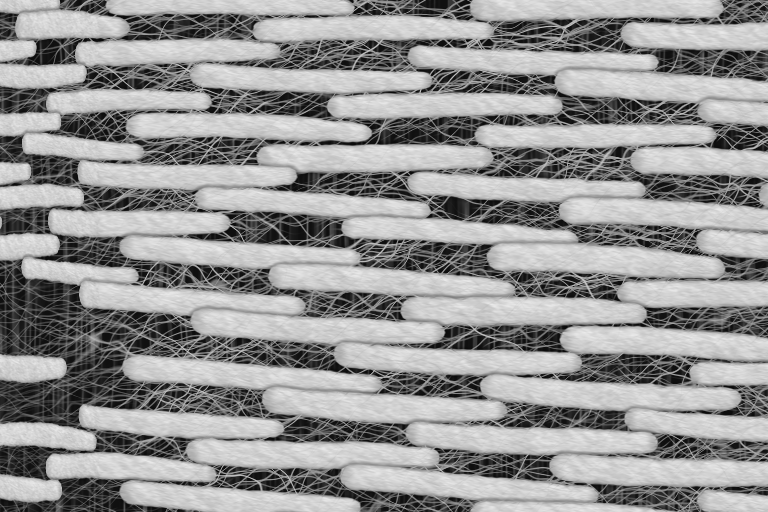
Give the GLSL for this texture, as a Shadertoy shader.

```glsl
#define ROW_PITCH 0.0504
#define REPEAT_LENGTH 0.707
#define ROW_SHIFT 0.283
#define FLOAT_LENGTH 0.475
#define YARN_RADIUS 0.0255
#define FIRST_START 0.938
#define FIRST_HEIGHT 0.018
#define FIBRE_LAYERS 13
#define FIBRE_PITCH 0.028
#define FIBRE_WIDTH 0.0013
#define TIGHT_EDGE 0.195

float hash(vec2 p) {
    vec3 q = fract(vec3(p.xyx) * 0.1031);
    q += dot(q, q.yzx + 33.33);
    return fract((q.x + q.y) * q.z);
}

float noise(vec2 p) {
    vec2 cell = floor(p), f = fract(p);
    f = f * f * (3.0 - 2.0 * f);
    return mix(mix(hash(cell), hash(cell + vec2(1, 0)), f.x),
               mix(hash(cell + vec2(0, 1)), hash(cell + vec2(1, 1)), f.x), f.y);
}

// Dark upright warp threads with thin glints
float warpTone(vec2 p) {
    float x = p.x + 0.012 * noise(p * vec2(9.0, 7.0)) + 0.012 * p.y;
    float strand = noise(vec2(x * 210.0, p.y * 9.0));
    float bundle = 0.5 + 0.5 * noise(vec2(x * 28.0, p.y * 4.0));
    return 0.06 + 0.38 * bundle * pow(strand, 3.0);
}

// Twisted yarn surface: s runs along the yarn, t across it from -1 to 1
float yarnTone(float s, float t, float seed) {
    float roundness = sqrt(max(1.0 - t * t, 0.0));
    float ply = noise(vec2(s * 65.0 - t * 1.8, t * 1.3 + seed * 91.0));
    float strands = noise(vec2(s * 90.0 + t * 3.0, t * 9.0 - s * 70.0 + seed * 57.0));
    float tone = mix(0.56, 0.83, smoothstep(0.0, 0.85, roundness));
    return tone - 0.04 * t + 0.07 * (ply - 0.5) + 0.09 * (strands - 0.5);
}

// Staggered weft floats; returns tone and depth inside the nearest yarn
vec2 drawFloats(vec2 p, float tone, float pixel) {
    float slope = 0.01 + 0.05 * p.y;
    float rowPos = (p.y - slope * (p.x - 1.35) - FIRST_HEIGHT) / ROW_PITCH;
    float along = p.x - 1.5 * max(TIGHT_EDGE - p.x, 0.0);
    float gap = REPEAT_LENGTH - FLOAT_LENGTH;
    float depth = -1.0;
    for (int i = -1; i <= 2; i++) {
        float row = floor(rowPos) + float(i);
        float u = along - FIRST_START - ROW_SHIFT * row + 0.5 * gap;
        float column = floor(u / REPEAT_LENGTH);
        vec2 id = vec2(row, column + 20.0);
        float seed = hash(id + 3.7);
        float s = u - column * REPEAT_LENGTH - 0.5 * gap + 0.04 * (seed - 0.5);
        float len = FLOAT_LENGTH + 0.05 * (hash(id + 11.3) - 0.5);
        float start = FIRST_START + ROW_SHIFT * row + column * REPEAT_LENGTH;

        // Some floats are missing along the tight lower edge
        if (start < 0.0 && p.y > 0.5 && hash(id + 8.1) < 0.4) continue;

        float t = (rowPos - row) * ROW_PITCH + 0.008 * (hash(id + 5.9) - 0.5);
        t += 0.006 * sin(s * 8.0 + seed * 6.28);
        float radius = YARN_RADIUS * (0.86 + 0.28 * hash(id + 17.0));
        radius *= 1.0 - 0.25 * smoothstep(0.65 * len, len, s);
        radius += 0.004 * (noise(vec2(s * 28.0, seed * 80.0)) - 0.5);
        float beyond = s - clamp(s, radius, len - radius);
        float inside = radius - length(vec2(beyond * 0.8, t));
        inside += 0.002 * (noise(vec2(s * 110.0, t * 220.0 + seed * 40.0)) - 0.5);

        // Soft contact shadow, then the yarn itself
        tone *= 1.0 - 0.3 * smoothstep(-0.009, 0.0, inside);
        float surface = yarnTone(s, t / radius, seed);
        surface *= 1.0 - 0.15 * smoothstep(0.0, radius, abs(beyond));
        tone = mix(tone, surface, smoothstep(-pixel, pixel, inside));
        depth = max(depth, inside);
    }
    return vec2(tone, depth);
}

// Loose curly fibres, lighter toward the top layers
float drawFibres(vec2 p, float tone, float strength, float pixel) {
    for (int i = 0; i < FIBRE_LAYERS; i++) {
        float layer = float(i);
        float angle = 1.7 * (hash(vec2(layer, 4.3)) - 0.5);
        float c = cos(angle), s = sin(angle);
        vec2 q = mat2(c, -s, s, c) * p + layer * 1.37;
        q.y += 0.055 * noise(q * 9.0) + 0.014 * noise(q * 31.0);
        float v = q.y / FIBRE_PITCH;
        float id = floor(v);
        float seed = hash(vec2(id, layer + 7.0));
        float d = abs(fract(v) - 0.5 - 0.6 * (seed - 0.5)) * FIBRE_PITCH;
        float present = smoothstep(0.42, 0.55, noise(vec2(q.x * 6.0 + seed * 50.0, id)));
        float line = clamp((FIBRE_WIDTH - d) / pixel + 0.5, 0.0, 1.0);
        float fibre = 0.36 + 0.26 * layer / float(FIBRE_LAYERS) + 0.2 * seed;
        tone = mix(tone, fibre, line * present * strength);
    }
    return tone;
}

void mainImage(out vec4 fragColor, in vec2 fragCoord) {
    float pixel = 1.0 / iResolution.y;
    vec2 p = fragCoord * pixel;
    p.y = 1.0 - p.y;

    vec2 cloth = drawFloats(p, warpTone(p), pixel);

    // Fuzz is dense in the gaps and sparse on the yarns and the tight edge
    float fuzz = mix(0.9, 0.07, smoothstep(-0.002, 0.007, cloth.y));
    fuzz *= mix(0.4, 1.0, smoothstep(0.1, 0.5, p.x + 0.25 * (1.0 - p.y)));
    fuzz *= 0.6 + 0.55 * noise(p * 11.0);
    float tone = drawFibres(p, cloth.x, min(fuzz, 1.0), pixel);

    fragColor = vec4(vec3(clamp(tone, 0.0, 1.0)), 1.0);
}
```
